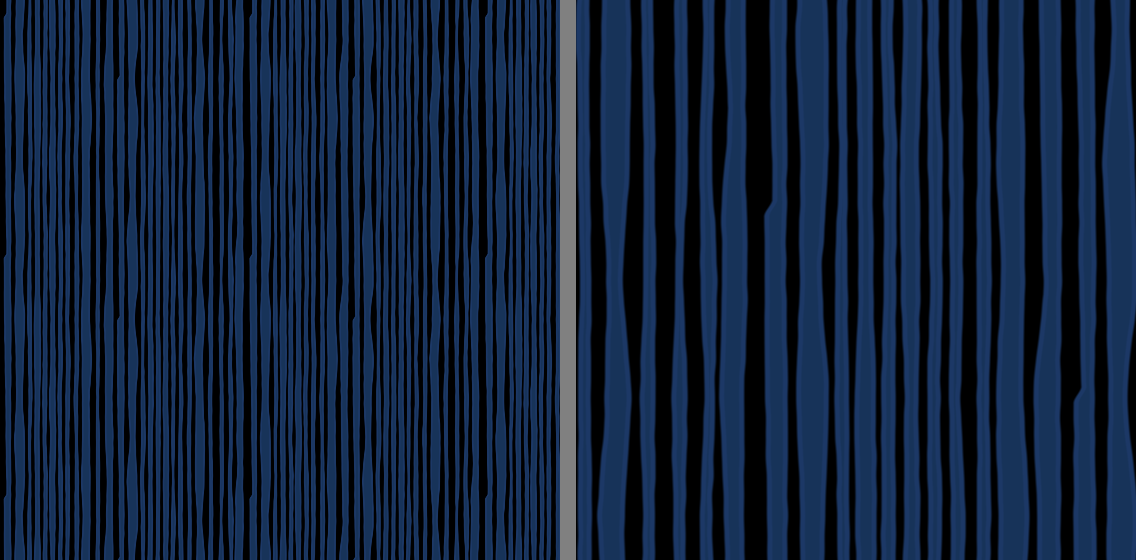
Left, the full canvas; right, a detail of the centre.
Reproduce this pattern procedurally as a three.js fragment shader.

```glsl
varying vec2 vUv;

// Lengths are in stripe pitches
#define PITCHES 73.85
#define PERIOD vec2(31.06, 31.73)
#define SHORT_START 1.62
#define SHORT_LENGTH 13.55
#define OPENING vec2(0.27, 15.17)
#define NOTCH_HEIGHTS vec2(39.7, 31.5)
#define WOBBLE 0.11
#define SOFTNESS 0.07
#define RIM_WIDTH 0.17
#define CORE_BLUE vec3(0.09, 0.20, 0.35)
#define RIM_BLUE vec3(0.11, 0.22, 0.40)

float hash(vec2 p) {
  return fract(sin(dot(p, vec2(127.1, 311.7))) * 43758.5453);
}

// Noise from -1 to 1 that repeats after the given number of knots
float loopNoise(float t, float knots, float seed) {
  float knot = floor(t * knots);
  float f = fract(t * knots);
  float a = hash(vec2(mod(knot, knots), seed));
  float b = hash(vec2(mod(knot + 1.0, knots), seed));
  return mix(a, b, f * f * (3.0 - 2.0 * f)) * 2.0 - 1.0;
}

// 1 where two stripe numbers agree, else 0
float same(float a, float b) {
  return 1.0 - step(0.5, abs(a - b));
}

// Bulge that grows over the attack, then tapers off below the notch
float swell(float y, float notchHeight, float attack) {
  float s = fract((notchHeight - y) / PERIOD.y);
  return max(1.0 - s, smoothstep(1.0 - attack, 1.0, s));
}

// Offset of a hand-cut edge
float cutEdge(float t, float seed, float amount) {
  return amount * loopNoise(t, 6.0, seed) + 0.025 * loopNoise(t, 37.0, seed + 7.0);
}

// Depth inside stripe j of a group, negative outside
float stripeDepth(vec2 p, float j, float count, float kind) {
  float first = same(j, 0.0);
  float last = same(j, count - 1.0);
  float wide = max(same(j, 1.0), same(j, 9.0)) * (1.0 - last);
  float medium = max(same(j, 3.0), same(j, 5.0));

  float center = 0.9 + j + 0.385 * min(j, 2.0)
               + 1.63 * smoothstep(7.0, 12.5, j) + 0.25 * last;
  float halfWidth = 0.5 * (0.56 + 0.08 * first + 0.57 * wide + 0.21 * medium + 0.21 * last);

  float ownNotch = mix(NOTCH_HEIGHTS.x, NOTCH_HEIGHTS.y, kind);
  float nextNotch = mix(NOTCH_HEIGHTS.y, NOTCH_HEIGHTS.x, kind);
  float bulge = 0.36 * first * swell(p.y, ownNotch, 0.025)
              + 0.42 * last * swell(p.y, nextNotch, 0.2);

  float t = fract(p.y / PERIOD.y);
  float seed = j + 20.0 * kind;
  float amount = WOBBLE * (1.0 + wide - 0.5 * first);
  float left = center - halfWidth - bulge + cutEdge(t, seed, amount);
  float right = center + halfWidth + cutEdge(t, seed + 50.0, amount);
  return min(p.x - left, right - p.x);
}

void main() {
  vec2 p = vUv * PITCHES;

  // Short and long groups alternate after an opening group
  bool opening = p.x < OPENING.y;
  p.x = opening ? p.x - OPENING.x : mod(p.x - SHORT_START, PERIOD.x);
  float kind = opening ? 0.0 : step(SHORT_LENGTH, p.x);
  p.x -= kind * SHORT_LENGTH;
  float count = opening ? 12.0 : mix(11.0, 14.0, kind);

  // Nearest stripe of the group
  float depth = -1.0;
  for (int i = 0; i < 14; i++) {
    float j = float(i);
    if (j < count) depth = max(depth, stripeDepth(p, j, count, kind));
  }

  // Blue core with a lighter rim on black
  vec3 blue = mix(RIM_BLUE, CORE_BLUE, smoothstep(RIM_WIDTH, RIM_WIDTH + 0.1, depth));
  gl_FragColor = vec4(blue * smoothstep(-SOFTNESS, SOFTNESS, depth), 1.0);
}
```
